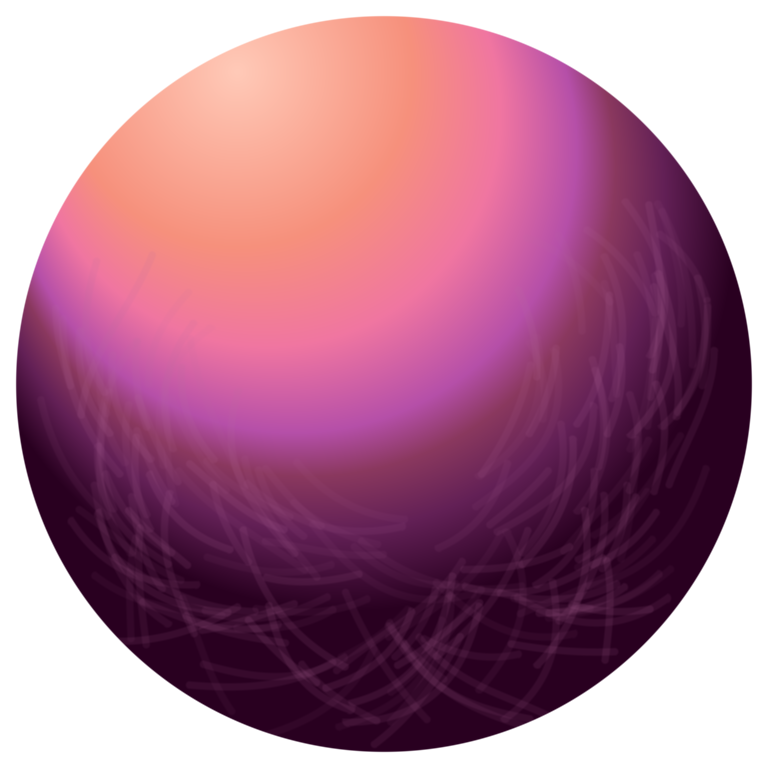
This background is drawn by a WebGL 2 fragment shader. Its source:

```glsl
#version 300 es
precision highp float;
// A glowing disc on white: peach light at the upper left sinks through pink
// and purple into dark plum. The rings are circles whose centers drift as they
// grow, and a loop scatters faint curved strands over the shaded crescent.

uniform vec2 u_resolution;
out vec4 fragColor;

const float PI = 3.14159265;

// Disc
const vec2 DISC_CENTER = vec2(0.5);
const float DISC_RADIUS = 0.479;

// Glow: inner circle, then rings that drift down and right
const vec2 GLOW_CENTER = vec2(0.309, 0.9065);
const float GLOW_RADIUS = 0.2286;
const vec2 RING_DRIFT = vec2(0.52, -0.72);

// Ring radii at which each color is reached
const float PINK_R = 0.304;
const float PURPLE_R = 0.369;
const float MAROON_R = 0.402;
const float PLUM_R = 0.444;
const float DARK_R = 0.504;

const vec3 PEACH = vec3(1.0, 0.79, 0.72);
const vec3 ORANGE = vec3(0.965, 0.565, 0.485);
const vec3 PINK = vec3(0.94, 0.46, 0.63);
const vec3 PURPLE = vec3(0.71, 0.31, 0.66);
const vec3 MAROON = vec3(0.54, 0.22, 0.37);
const vec3 PLUM = vec3(0.385, 0.125, 0.335);
const vec3 DARK = vec3(0.16, 0.0, 0.125);

// Strands
const int STRAND_COUNT = 150;
const float STRAND_WIDTH = 0.0065;
const float STRAND_ALPHA = 0.11;
const vec3 STRAND_COLOR = vec3(0.72, 0.42, 0.62);

float hash(float n) {
    return fract(sin(n * 12.9898) * 43758.5453);
}

mat2 rotation(float a) {
    float c = cos(a), s = sin(a);
    return mat2(c, s, -s, c);
}

// Radius of the drifting ring that passes through p
float ringRadius(vec2 p) {
    vec2 q = p - GLOW_CENTER;
    float excess = dot(q, q) - GLOW_RADIUS * GLOW_RADIUS;
    if (excess < 0.0) return length(q);
    float a = 1.0 - dot(RING_DRIFT, RING_DRIFT);
    float b = dot(q, RING_DRIFT) + GLOW_RADIUS;
    return GLOW_RADIUS + (sqrt(b * b + a * excess) - b) / a;
}

float ramp(float from, float to, float x) {
    return clamp((x - from) / (to - from), 0.0, 1.0);
}

vec3 glowColor(float r) {
    vec3 c = mix(PEACH, ORANGE, ramp(0.0, GLOW_RADIUS, r));
    c = mix(c, PINK, ramp(GLOW_RADIUS, PINK_R, r));
    c = mix(c, PURPLE, ramp(PINK_R, PURPLE_R, r));
    c = mix(c, MAROON, ramp(PURPLE_R, MAROON_R, r));
    c = mix(c, PLUM, ramp(MAROON_R, PLUM_R, r));
    return mix(c, DARK, ramp(PLUM_R, DARK_R, r));
}

// Coverage of one bent strand, placed around the lower and right side
float strand(vec2 p, float id) {
    float angle = mix(-1.07, 0.19, hash(id + 0.13)) * PI;
    float reach = mix(0.13, 0.43, sqrt(hash(id + 0.37)));
    vec2 center = reach * vec2(cos(angle), sin(angle));

    // Strands follow the rim, but cross steeply near the bottom
    float steep = smoothstep(-0.18, -0.34, center.y);
    float side = hash(id + 0.59) < 0.5 ? -1.0 : 1.0;
    float tilt = side * mix(0.35, 1.0, steep) * mix(0.3, 1.0, hash(id + 0.71));
    vec2 q = (p - center) * rotation(angle + 0.5 * PI + tilt);

    float halfLength = mix(0.05, 0.115, hash(id + 0.83));
    float bend = mix(0.6, 3.6, hash(id + 0.91));
    float twist = mix(-9.0, 9.0, hash(id + 0.47));
    float u = clamp(q.x, -halfLength, halfLength);
    float slope = 2.0 * bend * u + 3.0 * twist * u * u;
    float across = (q.y - bend * u * u - twist * u * u * u) / sqrt(1.0 + slope * slope);
    float d = length(vec2(q.x - u, across));
    return smoothstep(STRAND_WIDTH, STRAND_WIDTH * 0.45, d);
}

void main() {
    float size = min(u_resolution.x, u_resolution.y);
    vec2 p = (gl_FragCoord.xy - 0.5 * u_resolution) / size + 0.5;
    vec2 fromCenter = p - DISC_CENTER;

    vec3 color = glowColor(ringRadius(p));

    // Layered translucent strands
    for (int i = 0; i < STRAND_COUNT; i++) {
        float id = float(i) + 1.0;
        float alpha = STRAND_ALPHA * mix(0.5, 1.2, hash(id + 0.29));
        color = mix(color, STRAND_COLOR, alpha * strand(fromCenter, id));
    }

    // Smooth disc edge over white
    float edge = 1.0 / size;
    float inside = smoothstep(edge, -edge, length(fromCenter) - DISC_RADIUS);
    fragColor = vec4(mix(vec3(1.0), color, inside), 1.0);
}
```
